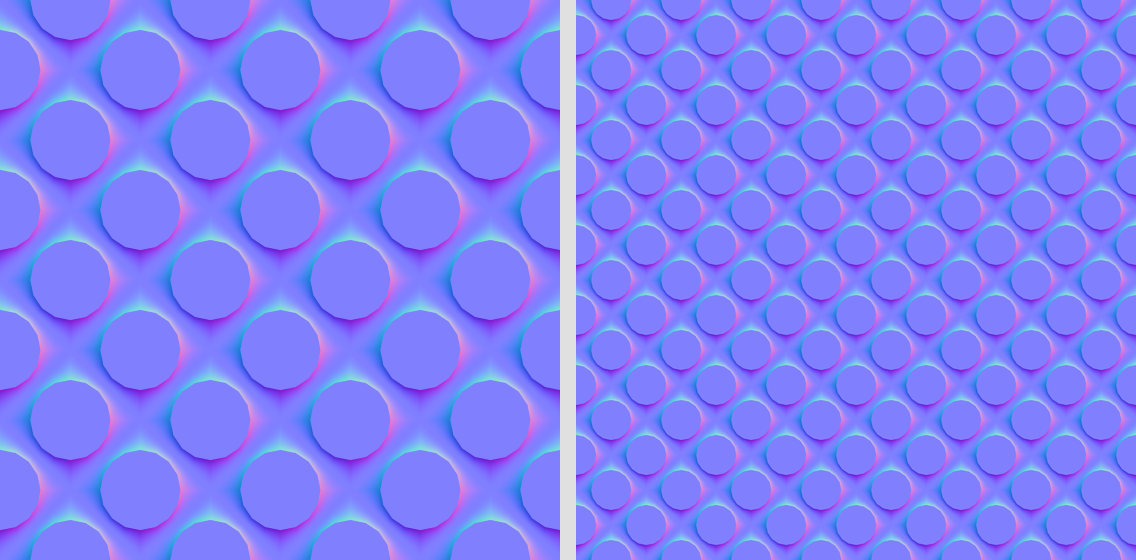
Left, the tile; right, the same tile 2 across and 2 down.
Reproduce this texture map procedurally as a three.js fragment shader.

```glsl
// Tangent-space normal map of staggered flat-topped studs with flared, sixteen-sided rims.
varying vec2 vUv;

const float REPEATS = 4.0;                  // lattice cells across and down
const float STUD_RADIUS = 0.2865;           // centre to rim corner, in cells
const float STUD_SIDES = 16.0;
const float RIM_TILT = 0.83;                // sine of the slope at the rim
const float FLARE_POWER = 2.0;              // how fast the slope levels out
const float RIM_SOFTNESS = 0.005;           // edge smoothing, in cells
const vec2 LATTICE_SHIFT = vec2(0.003, 0.0);
const float PI = 3.14159;

// Offset from the nearest lattice point
vec2 fromLattice(vec2 p) {
  return fract(p + 0.5) - 0.5;
}

float diamondNorm(vec2 p) {
  return abs(p.x) + abs(p.y);
}

// Offset from the nearest stud; each stud owns a diamond of the plane
vec2 fromStud(vec2 p) {
  vec2 a = fromLattice(p - vec2(0.0, 0.5));
  vec2 b = fromLattice(p - vec2(0.5, 0.0));
  return diamondNorm(a) < diamondNorm(b) ? a : b;
}

// Distance from centre to polygon side along an angle, with a corner at zero
float polygonRadius(float angle) {
  float sector = 2.0 * PI / STUD_SIDES;
  float local = mod(angle, sector) - 0.5 * sector;
  return STUD_RADIUS * cos(0.5 * sector) / cos(local);
}

void main() {
  vec2 p = fromStud(vUv * REPEATS - LATTICE_SHIFT);
  float radius = max(length(p), 0.0001);
  vec2 outward = p / radius;

  // Progress from the rim to the diamond border, where the slope is level
  float rim = polygonRadius(atan(p.y, p.x));
  float border = 0.5 / max(diamondNorm(outward), 0.5);
  float progress = clamp((radius - rim) / (border - rim), 0.0, 1.0);

  // Level top, steep rim, fading flare
  float outside = smoothstep(-RIM_SOFTNESS, RIM_SOFTNESS, radius - rim);
  float tilt = RIM_TILT * pow(1.0 - progress, FLARE_POWER) * outside;

  vec3 normal = vec3(outward * tilt, sqrt(1.0 - tilt * tilt));
  gl_FragColor = vec4(normal * 0.5 + 0.5, 1.0);
}
```
